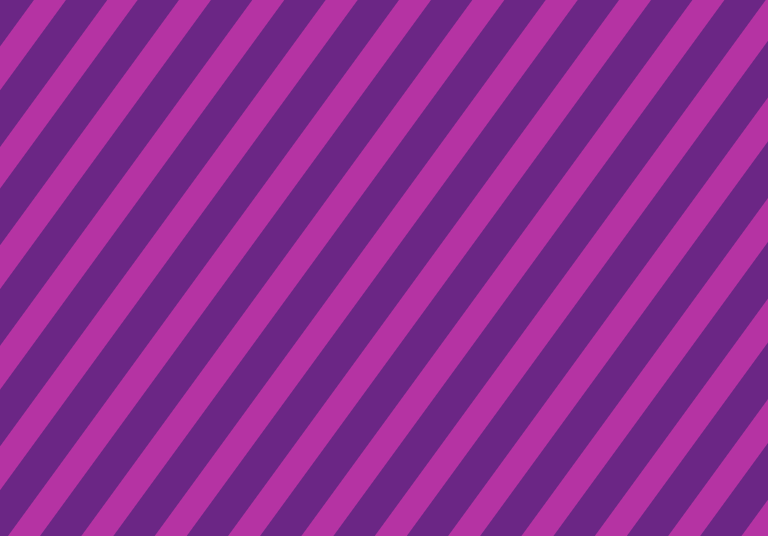
A WebGL 1 fragment shader for this pattern:

```glsl
precision highp float;

uniform vec2 u_resolution;

const vec3 PURPLE = vec3(0.42, 0.15, 0.52);
const vec3 MAGENTA = vec3(0.71, 0.20, 0.64);

// Lengths are fractions of the canvas height.
const float PERIOD = 0.13685;    // horizontal distance between stripes
const float SLANT = 0.7295;      // horizontal run per unit of rise
const float FIRST_EDGE = 0.0149; // left edge of stripe 0 on the base line
const float BAND = 0.436;        // stripe share of one period
const float DRIFT = 0.023;       // edge shift of the corner stripes, in periods

// Stripe coordinate: the integer part counts stripes, each centred in its cell.
float stripePhase(vec2 p, float period, float slant, float firstEdge) {
    return (p.x - slant * p.y - firstEdge) / period + 0.5 * (1.0 - BAND);
}

// Smoothed coverage of the interval from start to end.
float bandCoverage(float x, float start, float end, float blur) {
    return clamp(min(x - start, end - x) / blur + 0.5, 0.0, 1.0);
}

void main() {
    vec2 p = gl_FragCoord.xy / u_resolution.y;
    float phase = stripePhase(p, PERIOD, SLANT, FIRST_EDGE);
    float index = floor(phase);

    // The two upper left stripes sit slightly off the regular spacing.
    float start = 0.5 * (1.0 - BAND) + DRIFT * step(index, -3.5);
    float end = 0.5 * (1.0 + BAND) + DRIFT * step(index, -4.5);

    // One pixel across the slanted edge, in periods.
    float blur = length(vec2(1.0, SLANT)) / (PERIOD * u_resolution.y);
    float stripe = bandCoverage(phase - index, start, end, blur);

    gl_FragColor = vec4(mix(PURPLE, MAGENTA, stripe), 1.0);
}
```
